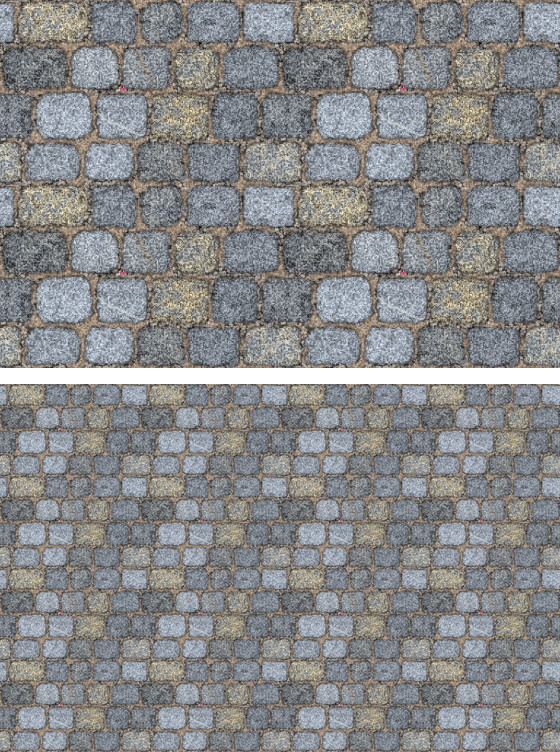
Top: one tile. Bottom: repeated 2 by 2.
This texture is drawn by a WebGL 2 fragment shader. Its source:

```glsl
#version 300 es
precision highp float;
// Weathered granite setts in sandy, gritty joints: a tile of four courses, repeated two by two.
uniform vec2 u_resolution;
out vec4 outColor;

const vec2 REPEATS = vec2(2.0);
const vec2 TILE = vec2(384.0, 252.0);   // layout units in one tile, y runs downwards
const int PER_ROW = 5;
const int STONES = 20;

// Course boundaries, then the left joint, brightness and mossiness of each stone.
const float COURSE[5] = float[](-1.0, 61.0, 125.0, 193.0, 251.0);
const float JOINT[STONES] = float[](
    22.0, 123.0, 190.0, 254.0, 331.0,   1.0, 94.0, 165.0, 237.0, 303.0,
    47.0, 130.0, 205.0, 289.0, 356.0,   33.0, 113.0, 187.0, 256.0, 331.0);
const float TONE[STONES] = float[](
    0.60, 0.50, 0.51, 0.54, 0.65,   0.46, 0.63, 0.56, 0.55, 0.52,
    0.66, 0.61, 0.56, 0.48, 0.48,   0.59, 0.63, 0.50, 0.50, 0.60);
const float MOSS[STONES] = float[](
    0.90, 0.00, 0.20, 0.00, 0.00,   0.25, 0.10, 0.15, 0.75, 0.00,
    0.00, 0.00, 1.00, 0.00, 0.10,   0.00, 0.00, 0.30, 0.00, 0.55);

const vec3 COOL_TINT = vec3(0.945, 1.0, 1.07);
const vec3 MOSS_TINT = vec3(1.08, 1.01, 0.84);
const vec3 SAND = vec3(0.66, 0.575, 0.495);
const vec3 GRAVEL = vec3(0.56, 0.54, 0.52);
const vec3 VEIN = vec3(0.80, 0.81, 0.80);
const vec3 RUST = vec3(0.54, 0.46, 0.36);
const vec3 PETAL = vec3(0.86, 0.22, 0.46);

float hash(vec2 p) {
    vec3 q = fract(p.xyx * 0.1031);
    q += dot(q, q.yzx + 33.33);
    return fract((q.x + q.y) * q.z);
}

// Value noise over the unit tile; a whole number of cells makes it wrap.
float noise(vec2 t, vec2 cells) {
    vec2 p = t * cells, i = floor(p), f = fract(p);
    f = f * f * (3.0 - 2.0 * f);
    vec2 a = mod(i, cells), b = mod(i + 1.0, cells);
    vec2 seed = cells.yx;
    return mix(mix(hash(a + seed), hash(vec2(b.x, a.y) + seed), f.x),
               mix(hash(vec2(a.x, b.y) + seed), hash(b + seed), f.x), f.y);
}

// Wrapping pebbles: x is the distance to the nearest centre, y its random shade.
vec2 pebbles(vec2 t, vec2 cells) {
    vec2 p = t * cells, base = floor(p), best = vec2(9.0, 0.0);
    for (int j = -1; j <= 1; j++)
        for (int i = -1; i <= 1; i++) {
            vec2 c = base + vec2(i, j), w = mod(c, cells);
            float r = hash(w + 7.0);
            float d = length(c + vec2(r, hash(w + 51.0)) - p);
            if (d < best.x) best = vec2(d, hash(w + 93.0));
        }
    return best;
}

float roundedBox(vec2 p, vec2 halfSize, float radius) {
    vec2 q = abs(p) - halfSize + radius;
    return length(max(q, 0.0)) + min(max(q.x, q.y), 0.0) - radius;
}

float segment(vec2 p, vec2 a, vec2 b) {
    vec2 ab = b - a;
    return length(p - a - ab * clamp(dot(p - a, ab) / dot(ab, ab), 0.0, 1.0));
}

// Distance to one stone, slightly skewed and unevenly rounded.
float stone(vec2 p, int id) {
    int row = id / PER_ROW;
    float left = JOINT[id];
    float right = id % PER_ROW < PER_ROW - 1 ? JOINT[id + 1] : JOINT[row * PER_ROW] + TILE.x;
    vec2 lo = vec2(left, COURSE[row]), hi = vec2(right, COURSE[row + 1]);
    vec2 rnd = vec2(hash(vec2(id, 3)), hash(vec2(id, 17)));
    vec2 q = mod(p - 0.5 * (lo + hi) + 0.5 * TILE, TILE) - 0.5 * TILE;
    q += (rnd - 0.5) * 0.07 * q.yx;
    float radius = mix(6.0, 18.0, rnd.y) + (q.y < 0.0 ? 2.0 : -1.0);
    return roundedBox(q, 0.5 * (hi - lo) - vec2(3.6, 3.3 + rnd.x), radius);
}

vec3 mortarColor(vec2 t, float grain) {
    vec2 grit = pebbles(t, vec2(90.0, 60.0));
    float loose = smoothstep(0.42, 0.66, noise(t, vec2(22.0, 15.0)));
    vec3 gravel = GRAVEL * (0.75 + 0.6 * grit.y) * (1.0 - 0.65 * smoothstep(0.35, 0.8, grit.x));
    return mix(SAND, gravel, 0.2 + 0.65 * loose) + 0.8 * grain;
}

vec3 stoneColor(vec2 t, int id, float d, float grain) {
    float blotch = noise(t, vec2(30.0, 20.0)) * 0.6 + noise(t, vec2(74.0, 49.0)) * 0.4;
    float moss = MOSS[id] * mix(0.35, 1.0, smoothstep(0.3, 0.65, blotch));
    float worn = 0.05 * smoothstep(0.0, 18.0, -d) - 0.02;
    float pit = smoothstep(0.73, 0.88, noise(t, vec2(38.0, 25.0))) * step(0.5, hash(vec2(id, 29)));
    float tone = TONE[id] + worn + 0.16 * (blotch - 0.5) - 0.14 * pit;
    return mix(COOL_TINT, MOSS_TINT, moss) * (tone + grain * (1.0 + 0.35 * moss));
}

void main() {
    vec2 t = fract(gl_FragCoord.xy / u_resolution * REPEATS);
    t.y = 1.0 - t.y;
    vec2 p = t * TILE;
    float pixel = TILE.y * REPEATS.y / u_resolution.y;

    // Chipped outlines come from bending the layout.
    vec2 bend = vec2(noise(t, vec2(32.0, 21.0)), noise(t, vec2(33.0, 22.0))) - 0.5;
    vec2 chip = vec2(noise(t, vec2(96.0, 63.0)), noise(t, vec2(97.0, 64.0))) - 0.5;
    vec2 bent = p + 4.0 * bend + 3.0 * chip;
    float d = 1e3;
    int id = 0;
    for (int i = 0; i < STONES; i++) {
        float di = stone(bent, i);
        if (di < d) { d = di; id = i; }
    }

    // Mineral speckle, shared by granite and sand.
    float grain = 0.30 * (noise(t, vec2(192.0, 126.0)) - 0.5)
                + 0.30 * (noise(t, vec2(256.0, 168.0)) - 0.5);

    // Stone faces, with a pale vein and a rusty streak.
    vec3 face = stoneColor(t, id, d, grain);
    float vein = segment(bent, vec2(134.0, 156.0), vec2(195.0, 187.0));
    float streak = segment(bent, vec2(184.0, 66.0), vec2(207.0, 111.0));
    face = mix(face, VEIN + 0.4 * grain, 0.8 * (1.0 - smoothstep(0.6, 0.8 + pixel, vein)));
    face = mix(face, RUST + grain, 0.6 * (1.0 - smoothstep(0.8, 4.0, streak)));

    // Joints, dark crevices around the stones, and one fallen petal.
    vec3 color = mix(face, mortarColor(t, grain), smoothstep(-pixel, pixel, d));
    float crevice = exp(-0.22 * (d - 0.6) * (d - 0.6));
    color *= 1.0 - crevice * mix(0.1, 0.5, noise(t, vec2(64.0, 42.0)));
    float petal = length((p - vec2(168.0, 121.0)) * vec2(0.8, 1.1)) - 2.6 - 2.0 * chip.x;
    color = mix(color, PETAL + grain, 1.0 - smoothstep(-pixel, pixel, petal));
    outColor = vec4(clamp(color, 0.0, 1.0), 1.0);
}
```
